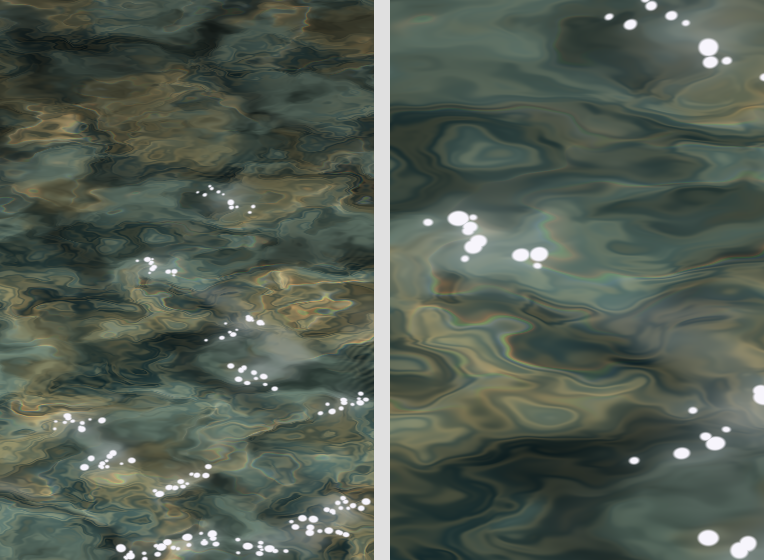
Left, the full canvas; right, a detail of the centre.
Reproduce this texture procedurally as a Shadertoy shader.

```glsl
// Sunlit shallow stream: stones seen through rippled green water, with glints.

float hash(vec2 p) {
    vec3 h = fract(p.xyx * 0.1031);
    h += dot(h, h.yzx + 33.33);
    return fract((h.x + h.y) * h.z);
}

vec2 gradientAt(vec2 cell) {
    float angle = 6.2832 * hash(cell);
    return vec2(cos(angle), sin(angle));
}

// Gradient noise, roughly -0.7 to 0.7
float noise(vec2 p) {
    vec2 i = floor(p), f = fract(p);
    vec2 u = f * f * f * (f * (f * 6.0 - 15.0) + 10.0);
    vec2 e = vec2(1, 0);
    float low = mix(dot(gradientAt(i), f), dot(gradientAt(i + e), f - e), u.x);
    float high = mix(dot(gradientAt(i + e.yx), f - e.yx), dot(gradientAt(i + 1.0), f - 1.0), u.x);
    return mix(low, high, u.y);
}

float fbm(vec2 p) {
    float sum = 0.0, amp = 1.0;
    for (int i = 0; i < 4; i++) {
        sum += amp * noise(p);
        p = mat2(1.7, 0.6, -0.6, 1.9) * p + 17.3;
        amp *= 0.5;
    }
    return sum;
}

// Thin bright web of refracted light
float caustic(vec2 p) {
    float web = 1.0 - abs(noise(p) + 0.35 * noise(p * 2.3 + 5.0));
    return pow(clamp(web, 0.0, 1.0), 11.0);
}

// Clustered sun glints: x is the sharp core, y the soft halo
vec2 glints(vec2 p) {
    vec2 light = vec2(0);
    float edge = 0.7 / iResolution.y;
    for (int c = 0; c < 13; c++) {
        float id = float(c);
        float t = (id + hash(vec2(id, 3))) / 13.0;
        float spread = mix(0.28, 0.55, smoothstep(0.0, 0.4, t));
        vec2 centre = vec2(0.36 + spread * (hash(vec2(id, 8)) - 0.5), 0.015 + 0.64 * t * t);
        vec2 away = p - centre;
        away.y -= 0.25 * away.x;
        light.y += 0.5 * exp(-dot(away * vec2(24, 38), away * vec2(24, 38)));
        float tilt = hash(vec2(id, 21)) - 0.5;
        for (int k = 0; k < 11; k++) {
            vec2 key = vec2(float(k) + 40.0, id);
            float along = hash(key) + hash(key + 70.0) - 1.0;
            float across = hash(key + 140.0) - 0.5;
            vec2 spot = centre + vec2(0.06 * along, 0.028 * across + 0.05 * tilt * along);
            float radius = mix(0.0018, 0.0062, pow(hash(key + 210.0), 1.5)) * mix(1.15, 0.65, t);
            float d = length((p - spot) * vec2(0.75, 1.0));
            light.x = max(light.x, 1.0 - smoothstep(radius - edge, radius + edge + 0.001, d));
            light.y += 0.22 * exp(-d * d / (radius * radius * 5.0));
        }
    }
    return light;
}

void mainImage(out vec4 fragColor, in vec2 fragCoord) {
    vec2 p = fragCoord / iResolution.y;

    // Water surface bends everything beneath it, mostly sideways
    vec2 q = vec2(5.0 * p.x + 0.6 * p.y, 9.0 * p.y + 2.5 * p.y * p.y - 0.8 * p.x);
    vec2 bend = vec2(fbm(q * 1.1), fbm(q * 1.3 + 31.7));
    vec2 surface = q + 0.9 * bend;
    float swell = fbm(surface * 1.3 + 9.0);
    float bed = fbm(p * vec2(4.5, 6.5) + 0.35 * bend + 50.0);

    // Green depth, with dark gaps between the stones
    vec3 col = mix(vec3(0.15, 0.20, 0.18), vec3(0.40, 0.48, 0.43),
                   smoothstep(-0.75, 0.7, swell + 0.6 * bed));
    float gap = noise(p * vec2(3.2, 4.5) + vec2(2.0 * p.y, 0.0) + 0.22 * bend + 80.0);
    col *= 1.0 - 0.35 * exp(-90.0 * gap * gap);

    // Ochre stones
    float stone = smoothstep(-0.05, 0.4, fbm(p * vec2(5, 8) + 0.55 * bend + 120.0));
    col = mix(col, vec3(0.43, 0.41, 0.29) * (0.9 + 0.5 * swell), 0.7 * stone);

    // Glassy contour rings, warm on crests and cool in troughs
    float ring = sin(22.0 * swell + 7.0 * bend.x);
    float patches = smoothstep(-0.35, 0.4, noise(q * 0.8 + 200.0));
    col += patches * (0.045 * ring + 0.025 * vec3(1.0, 0.1, -1.0) * ring);

    // Fine wavelets in slanting bands
    float slope = 0.35 * sin(5.0 * p.x + 1.0);
    float wavelet = sin(480.0 * (p.y + slope * p.x) + 9.0 * bend.y + 5.0 * noise(q));
    float band = smoothstep(0.05, 0.4, noise(p * vec2(3.5, 6.0) + 260.0))
               * smoothstep(0.2, 0.4, p.y) * (1.0 - smoothstep(0.65, 0.85, p.y));
    col += 0.06 * band * wavelet * vec3(1.1, 1.0, 0.7);

    // Caustics with a slight colour fringe
    vec2 net = surface * vec2(1.2, 1.15) + 0.5 * bend.yx + 300.0;
    vec3 web = vec3(caustic(net), caustic(net + vec2(0.015, 0.03)), caustic(net + vec2(0.03, 0.07)));
    float lit = smoothstep(-0.3, 0.45, bed + 0.4 * noise(q * 0.6 + 330.0));
    col += web * vec3(0.30, 0.25, 0.19) * lit * (0.5 + 0.5 * stone);

    // Light falls off towards the far bank
    col *= mix(1.08, 0.70, smoothstep(0.35, 1.0, p.y));

    // Milky sky reflection over the near water
    float veil = smoothstep(0.15, 0.75, fbm(p * vec2(5, 9) + vec2(3.0 * p.y, 0.0) + 0.2 * bend + 400.0));
    veil *= 1.0 - smoothstep(0.4, 0.75, p.y);
    col = mix(col, vec3(0.58, 0.61, 0.60), 0.55 * veil);

    // Sun glints and their halos
    vec2 sun = glints(p + 0.004 * bend);
    float halo = 1.0 - exp(-sun.y * (0.8 + 0.7 * swell));
    col = mix(col, vec3(0.74, 0.76, 0.78), 0.75 * clamp(halo, 0.0, 1.0));
    col = mix(col, vec3(0.97, 0.96, 0.99), sun.x);

    fragColor = vec4(clamp(col, 0.0, 1.0), 1.0);
}
```
